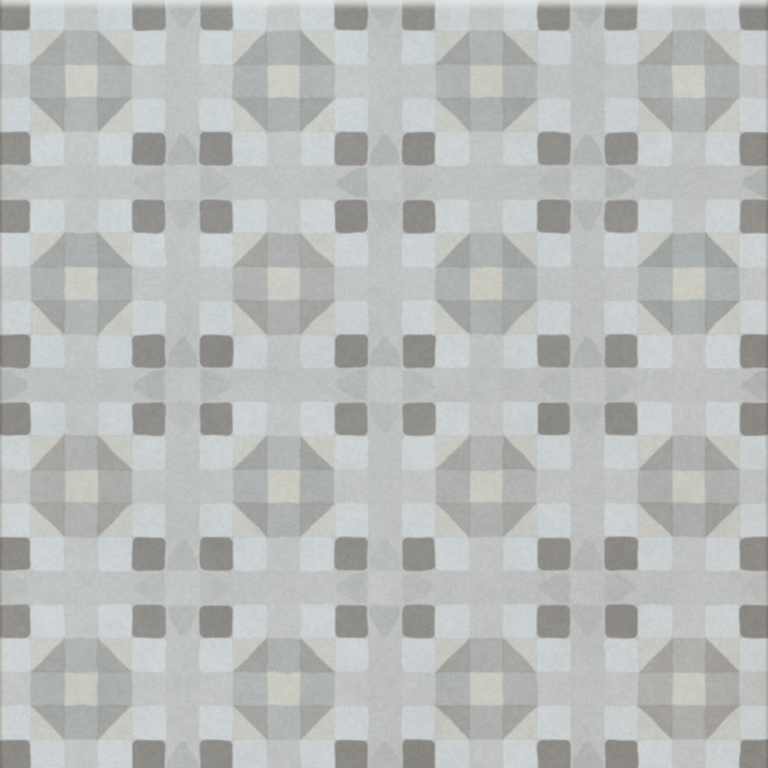
A WebGL 1 fragment shader for this pattern:

```glsl
precision highp float;
// Pale cement-tile pattern: gray octagons with cream hearts alternate with
// crosses of four dark squares, flanked by white squares and soft petals.
// Each cell is six units wide, folded by symmetry and painted in layers.
uniform vec2 u_resolution;

#define PERIOD 0.2637
#define CENTER vec2(0.1058, 0.1030)
#define SOFT 0.045
#define GROUND vec3(0.740, 0.753, 0.747)
#define WHITE vec3(0.792, 0.815, 0.822)
#define CREAM vec3(0.775, 0.780, 0.758)
#define ARM vec3(0.679, 0.695, 0.687)
#define WEDGE vec3(0.640, 0.645, 0.632)
#define DARK vec3(0.555, 0.549, 0.532)
#define VARIATION 0.028
#define GRAIN 0.030

float hash(vec2 p) {
  vec3 h = fract(vec3(p.xyx) * 0.1031);
  h += dot(h, h.yzx + 33.33);
  return fract((h.x + h.y) * h.z);
}

float noise(vec2 p) {
  vec2 i = floor(p), f = fract(p);
  f = f * f * (3.0 - 2.0 * f);
  return mix(mix(hash(i), hash(i + vec2(1.0, 0.0)), f.x),
             mix(hash(i + vec2(0.0, 1.0)), hash(i + 1.0), f.x), f.y);
}

// Coverage of a distance, softened by the print or by one pixel
float fill(float d) {
  float s = max(SOFT, 6.0 / (PERIOD * min(u_resolution.x, u_resolution.y)));
  return 1.0 - smoothstep(-s, s, d);
}

float roundBox(vec2 p, float halfSize, float radius) {
  vec2 d = abs(p) - halfSize + radius;
  return length(max(d, 0.0)) + min(max(d.x, d.y), 0.0) - radius;
}

void main() {
  vec2 uv = gl_FragCoord.xy / u_resolution;
  vec2 p = (uv - CENTER) / PERIOD * 6.0;
  p += 0.05 * (vec2(noise(p * 2.3 + 40.0), noise(p * 2.3 + 90.0)) - 0.5);

  // Fold the cell: octagon at the origin, cross at (3, 3)
  vec2 q = abs(mod(p + 3.0, 6.0) - 3.0);
  float lo = min(q.x, q.y), hi = max(q.x, q.y);
  float vary = hash(floor(p + 0.5) + 70.0) - 0.5;
  float cellVary = hash(floor((p + 3.0) / 6.0) + 20.0) - 0.5;

  // Ground, with a paler square in the heart of the cross
  vec3 color = GROUND;
  color += 0.012 * fill(roundBox(q - vec2(3.0), 0.5, 0.05));
  color += 0.012 * fill(roundBox(vec2(hi - 2.0, lo), 0.5, 0.05));

  // Petals taper away from the heart of the cross
  float petalWidth = mix(0.10, 0.44, smoothstep(1.5, 2.25, lo));
  float petal = fill(3.0 - hi - petalWidth) * fill(abs(lo - 2.02) - 0.45);
  color = mix(color, ARM, petal * (0.62 + 0.6 * vary));

  // White squares beside the dark ones, cream corners at the octagon
  color = mix(color, WHITE, fill(roundBox(vec2(hi - 2.0, lo - 1.0), 0.5, 0.12)));
  color = mix(color, CREAM, fill(roundBox(q - 1.0, 0.5, 0.03)));

  // Octagon: wedges, arms, faint seams and a cream heart
  float octagon = fill(max(hi - 1.5, (q.x + q.y - 2.0) * 0.7071));
  vec3 stone = mix(WEDGE, ARM, fill(lo - 0.5));
  stone -= 0.018 * (1.0 - smoothstep(0.02, 0.07, abs(lo - 0.5)));
  stone += VARIATION * (vary + cellVary * vec3(-0.5, 0.3, 0.4));
  stone = mix(stone, CREAM + vec3(0.012, 0.008, -0.004),
              fill(roundBox(q, 0.48, 0.05)));
  color = mix(color, stone, octagon);

  // Dark rounded squares with slightly uneven ink
  vec3 ink = DARK + VARIATION * vary;
  color = mix(color, ink, fill(roundBox(q - 2.0, 0.485, 0.16)));

  // Cloudy wear and fine printed grain
  color += 0.022 * (noise(uv * 9.0) - 0.5) + 0.014 * (noise(uv * 45.0) - 0.5);
  color += GRAIN * (noise(uv * 310.0) - 0.5) + 0.012 * (noise(uv * 130.0) - 0.5);

  // Cool light from the upper left, glossy top rim, worn side edges
  color += vec3(0.006, 0.012, 0.014) * (uv.y - uv.x);
  color = mix(color, vec3(0.89, 0.91, 0.90), 0.8 * smoothstep(0.986, 1.0, uv.y));
  float side = min(uv.x, 1.0 - uv.x);
  color *= 1.0 - vec3(0.10, 0.14, 0.18) * (1.0 - smoothstep(0.0, 0.005, side));
  gl_FragColor = vec4(clamp(color, 0.0, 1.0), 1.0);
}
```
